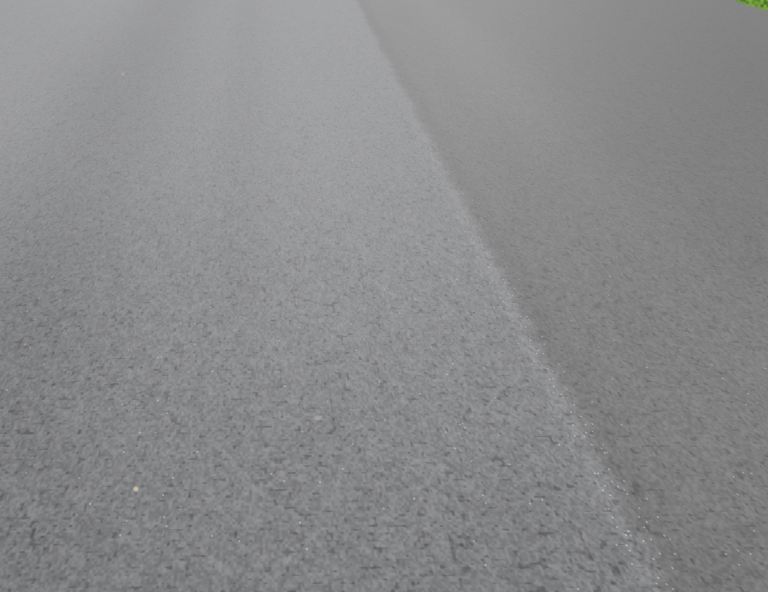
Write a Shadertoy shader that draws this texture.

```glsl
// Worn grey asphalt road receding to a vanishing point, with a paving seam.
#define VANISH vec2(0.34, -0.30)   // vanishing point, measured from the top left
#define SEAM 0.406                 // seam position in road coordinates
#define FAR_TONE 0.640
#define NEAR_TONE 0.502
#define LANE_STEP 0.036            // darkening across the seam
#define GRAIN_SCALE 255.0
#define GRAIN_AMOUNT 0.17
#define PIT_AMOUNT 0.085
#define CHIP_AMOUNT 0.16
#define TINT vec3(-0.004, -0.002, 0.006)

float hash(vec2 p) {
    vec3 q = fract(vec3(p.xyx) * 0.1031);
    q += dot(q, q.yzx + 33.33);
    return fract((q.x + q.y) * q.z);
}

float noise(vec2 p) {
    vec2 cell = floor(p), f = fract(p);
    f = f * f * (3.0 - 2.0 * f);
    return mix(mix(hash(cell), hash(cell + vec2(1, 0)), f.x),
               mix(hash(cell + vec2(0, 1)), hash(cell + vec2(1, 1)), f.x), f.y);
}

float bump(float x, float center, float width) {
    float d = (x - center) / width;
    return exp(-d * d);
}

// Sparse round chips, at most one in each cell
float chips(vec2 p, float density) {
    vec2 cell = floor(p);
    vec2 center = 0.3 + 0.4 * vec2(hash(cell + 17.0), hash(cell + 59.0));
    float present = step(1.0 - density, hash(cell + 91.0));
    return present * (1.0 - smoothstep(0.1, 0.35, length(fract(p) - center)));
}

float pebble(vec2 p, vec2 center, vec2 radius) {
    return 1.0 - smoothstep(0.4, 1.2, length((p - center) / radius));
}

// Broad light on both lanes and the wheel tracks
float roadTone(vec2 p, float lane, float side) {
    float tone = mix(FAR_TONE, NEAR_TONE, p.y);
    float fade = 1.0 - smoothstep(0.45, 1.0, p.y);
    tone += 0.016 * bump(p.x, 0.42, 0.18) * bump(p.y, 0.25, 0.35);
    tone -= 0.030 * bump(lane, -0.40, 0.17) * fade;
    tone -= 0.012 * bump(lane, -0.05, 0.07) * fade;
    tone -= 0.028 * (1.0 - smoothstep(0.0, 0.3, p.x)) * smoothstep(0.2, 0.6, p.y);
    tone -= side * LANE_STEP * mix(0.35, 1.0, fade);
    tone -= side * 0.085 * smoothstep(0.55, 1.0, p.x) * (1.0 - 0.75 * smoothstep(0.0, 0.8, p.y));
    tone += side * 0.014 * bump(lane, 0.72, 0.12) * fade;
    return tone;
}

void mainImage(out vec4 fragColor, in vec2 fragCoord) {
    vec2 p = fragCoord / iResolution.xy;
    p.y = 1.0 - p.y;
    float aspect = 512.0 / 394.0;

    // Road coordinates: lanes fan out, grains grow towards the viewer
    float depth = p.y - VANISH.y;
    float lane = (p.x - VANISH.x) / depth;
    vec2 ground = vec2(lane * aspect, log(depth)) * GRAIN_SCALE;
    float near = smoothstep(-0.1, 0.95, p.y);

    // Seam with a slightly ragged edge
    float ragged = (noise(vec2(ground.y * 0.35, 3.0)) - 0.5) * 0.012;
    float seamOffset = lane - SEAM + ragged;
    float side = smoothstep(-0.010, 0.018, seamOffset);
    float tone = roadTone(p, lane, side);
    float ridge = bump(seamOffset, -0.010, 0.014);
    tone += ridge * 0.020 * smoothstep(0.05, 0.5, p.y);
    tone -= 0.014 * bump(seamOffset, 0.028, 0.025);

    // Aggregate in three sizes, dark pits and pale chips
    float grain = 0.55 * noise(ground) + 0.30 * noise(ground * 0.53 + 41.0)
                + 0.15 * noise(ground * 0.21 + 73.0) - 0.5;
    float strength = mix(0.14, 1.0, near) * mix(1.0, 0.75, side);
    tone += grain * GRAIN_AMOUNT * strength;
    float pits = smoothstep(0.70, 0.95, noise(ground * vec2(0.55, 0.75) + 120.0));
    tone -= pits * PIT_AMOUNT * strength;
    tone += (noise(p * vec2(9.0, 7.0)) - 0.5) * 0.010;
    float chipDensity = 0.008 + 0.16 * bump(seamOffset, 0.0, 0.022);
    tone += chips(ground * 0.6, chipDensity) * CHIP_AMOUNT * near;

    vec3 color = vec3(tone) + TINT * (1.0 - 0.8 * side);

    // Loose pebbles
    color = mix(color, vec3(0.78, 0.75, 0.64), pebble(p, vec2(0.177, 0.826), vec2(0.004, 0.005)));
    color = mix(color, vec3(0.66), 0.8 * pebble(p, vec2(0.414, 0.706), vec2(0.007, 0.005)));
    color = mix(color, vec3(0.70, 0.67, 0.62), 0.7 * pebble(p, vec2(0.160, 0.125), vec2(0.003, 0.004)));

    // Grass verge in the far right corner
    float blades = noise(p * vec2(260.0, 200.0));
    float verge = (p.x - 0.955) * 0.38 - p.y + (blades - 0.5) * 0.006;
    vec3 grass = mix(vec3(0.25, 0.40, 0.12), vec3(0.52, 0.70, 0.27), blades);
    color = mix(color, grass, smoothstep(-0.003, 0.003, verge));

    fragColor = vec4(clamp(color, 0.0, 1.0), 1.0);
}
```
